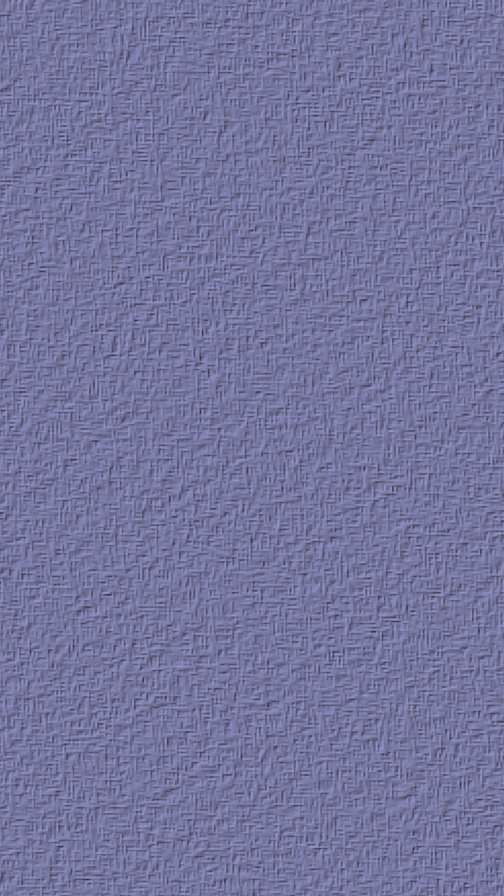
Reproduce this texture procedurally as a WebGL 1 fragment shader.

```glsl
precision highp float;
// Blue-violet canvas embossed with fine woven strokes and soft bumps.
// A height field of overlapping horizontal and vertical fibres plus gentle
// noise is lit from the upper left by differencing it along the light.

uniform vec2 u_resolution;

const float UNITS_HIGH = 512.0;              // texture units per canvas height
const vec2 FIBRE_SIZE = vec2(5.0, 1.17);     // length and thickness, in units
const float FIBRE_WEIGHT = 1.6;
const float BUMP_SIZE = 4.0;
const float BUMP_WEIGHT = 0.85;
const vec2 LIGHT_STEP = vec2(-1.0, 1.0);     // towards the light, in units
const float RELIEF = 0.13;
const float SHADOW_SKEW = 0.035;             // deepens creases, dulls highlights
const float SLOPE_VARIANCE = 0.13;
const float MEAN_TONE = 0.457;
const float DARKEST = 0.2;
const float BRIGHTEST = 0.58;
const vec3 TINT = vec3(1.0, 1.003, 1.355);

float hash(vec2 p) {
  return fract(sin(dot(p, vec2(127.1, 311.7))) * 43758.5453);
}

// Values along one thread, shifted so neighbouring fibre ends do not line up.
float thread(float along, float row, float seed) {
  along += hash(vec2(row, seed)) * 17.0;
  float cell = floor(along);
  float blend = smoothstep(0.2, 0.8, along - cell);
  vec2 id = vec2(cell, row + seed);
  return mix(hash(id), hash(id + vec2(1.0, 0.0)), blend);
}

// Smooth noise stretched along x into short fibres.
float fibres(vec2 p, float seed) {
  p /= FIBRE_SIZE;
  float row = floor(p.y);
  float blend = smoothstep(0.0, 1.0, p.y - row);
  return mix(thread(p.x, row, seed), thread(p.x, row + 1.0, seed), blend);
}

float valueNoise(vec2 p) {
  vec2 cell = floor(p);
  vec2 blend = smoothstep(0.0, 1.0, p - cell);
  float low = mix(hash(cell), hash(cell + vec2(1.0, 0.0)), blend.x);
  float high = mix(hash(cell + vec2(0.0, 1.0)), hash(cell + 1.0), blend.x);
  return mix(low, high, blend.y);
}

// The higher fibre covers the other where they cross.
float height(vec2 p) {
  float weave = max(fibres(p, 13.0), fibres(p.yx, 719.0));
  return FIBRE_WEIGHT * weave + BUMP_WEIGHT * valueNoise(p / BUMP_SIZE + 41.3);
}

void main() {
  vec2 p = gl_FragCoord.xy / u_resolution.y * UNITS_HIGH;

  // Emboss: slopes that face the light are bright.
  float slope = height(p) - height(p + LIGHT_STEP);
  float skew = SHADOW_SKEW * (slope * slope - SLOPE_VARIANCE);
  float tone = clamp(MEAN_TONE + RELIEF * slope - skew, DARKEST, BRIGHTEST);

  gl_FragColor = vec4(tone * TINT, 1.0);
}
```
